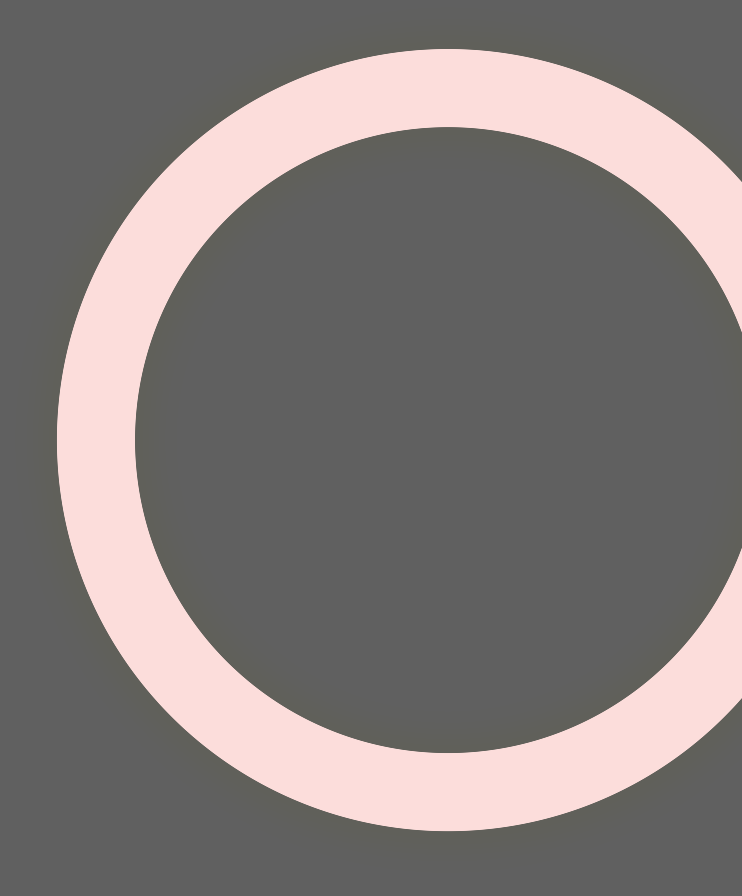
Reproduce this background procedurally as a WebGL 2 fragment shader.

```glsl
#version 300 es
precision highp float;
// A pale pink ring on flat grey, cropped by the right side of the canvas.
// The ring is a distance function with a smoothed edge, and a very faint
// olive halo fades away from both of its rims.

uniform vec2 u_resolution;
out vec4 outColor;

const vec3 GREY  = vec3(0.378, 0.378, 0.376);
const vec3 OLIVE = vec3(0.378, 0.375, 0.347);
const vec3 PINK  = vec3(0.988, 0.867, 0.859);

// Signed distance to a ring, negative inside the band.
float ringDistance(vec2 p, vec2 center, float radius, float halfWidth) {
    return abs(length(p - center) - radius) - halfWidth;
}

// Coverage of a shape, softened over one pixel.
float coverage(float dist, float pixel) {
    return 1.0 - smoothstep(-0.5 * pixel, 0.5 * pixel, dist);
}

// Glow that falls off smoothly outside a shape.
float halo(float dist, float reach) {
    float t = max(dist, 0.0) / reach;
    return exp(-t * t);
}

void main() {
    // Canvas height is one unit.
    float pixel = 1.0 / u_resolution.y;
    vec2 p = gl_FragCoord.xy * pixel;

    float dist = ringDistance(p, vec2(0.5, 0.5088), 0.3929, 0.0436);

    vec3 color = mix(GREY, OLIVE, 0.8 * halo(dist, 0.028));
    color = mix(color, PINK, coverage(dist, pixel));
    outColor = vec4(color, 1.0);
}
```
